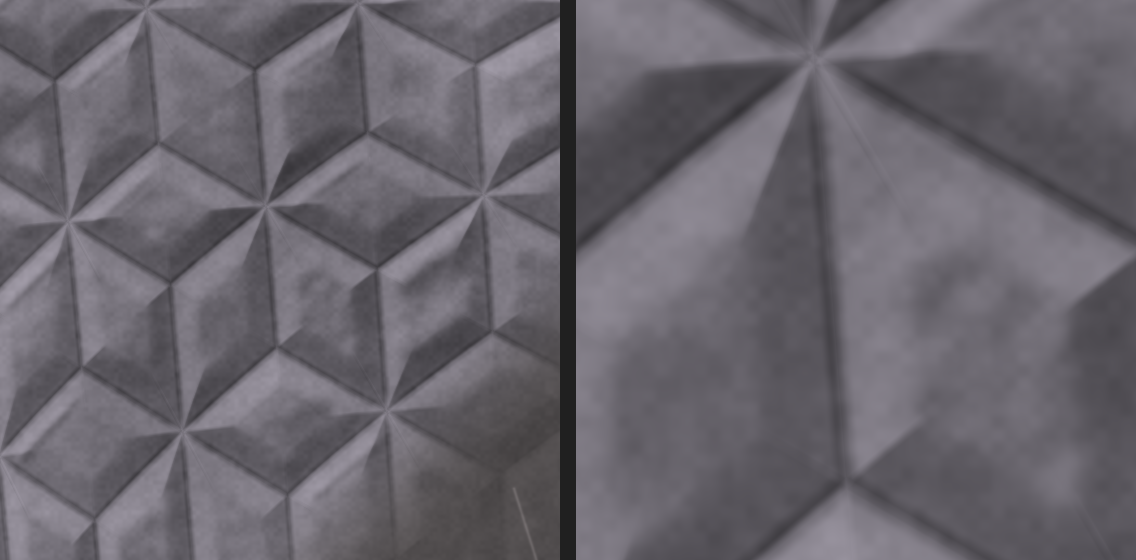
Left, the full canvas; right, a detail of the centre.
A WebGL 2 fragment shader for this texture:

```glsl
#version 300 es
precision highp float;
// Quilted grey satin stitched in a tumbling-block (rhombus) pattern.
// A bent star lattice gives the seams; a height field of puffed patches,
// wrinkles and tucks is lit from the upper left by its slope.
uniform vec2 u_resolution;
out vec4 fragColor;

float hash(vec2 p) {
    return fract(sin(dot(p, vec2(127.1, 311.7))) * 43758.5453);
}

float noise(vec2 p) {
    vec2 i = floor(p), f = fract(p);
    f = f * f * f * (f * (f * 6.0 - 15.0) + 10.0);
    return mix(mix(hash(i), hash(i + vec2(1, 0)), f.x),
               mix(hash(i + vec2(0, 1)), hash(i + vec2(1, 1)), f.x), f.y);
}

// Canvas position to lattice position, undoing the bend of the cloth.
vec2 unbend(vec2 p) {
    float x = p.x - 0.475, y = 0.6315 - p.y;
    float u = 0.0, row = 0.0;
    for (int i = 0; i < 6; i++) {
        row = (y + 0.0234 * u - 0.004 * u * u - 0.012 * row * row + 0.013 * u * row) / 0.371;
        u = (x - 0.018 * u * u - 0.029 * row + 0.0065 * u * row) / 0.371;
    }
    return vec2(u, -row * 0.866);
}

// Offset from the nearest star, where six seams meet.
vec2 fromStar(vec2 h) {
    vec2 period = vec2(1.0, 1.732);
    vec2 a = mod(h, period) - period * 0.5;
    vec2 b = mod(h - period * 0.5, period) - period * 0.5;
    return dot(a, a) < dot(b, b) ? a : b;
}

float seamDistance(vec2 v) {
    return min(abs(v.x), min(abs(dot(v, vec2(0.5, 0.866))), abs(dot(v, vec2(0.5, -0.866)))));
}

float bump(float x, float width) {
    return exp(-x * x / (width * width));
}

float clothHeight(vec2 p) {
    vec2 h = unbend(p);
    vec2 v = fromStar(h);
    vec2 star = h - v;
    float d = seamDistance(v);

    // Each rhombus has its own number, which shifts and scales its wrinkles.
    float angle = round(atan(v.y, v.x) / 1.0472) * 1.0472;
    vec2 centre = star + 0.5 * vec2(cos(angle), sin(angle));
    float patchId = hash(round(centre * vec2(4.0, 2.3094)));

    // Padding, soft diagonal wrinkles and small creases.
    float height = 0.025 * (1.0 - exp(-d / 0.08));
    vec2 w = vec2(dot(p, vec2(0.83, 0.56)), dot(p, vec2(-0.56, 0.83)));
    float wrinkles = 0.034 * noise(w * vec2(5.0, 13.0) + patchId * 40.0)
                   + 0.030 * noise(p * 10.0 + patchId * 70.0)
                   + 0.008 * noise(p * 31.0 + patchId * 90.0);
    height += wrinkles * (0.5 + 0.8 * patchId) * smoothstep(0.0, 0.14, d);

    // Tucks beside some of the rising seams.
    float along = dot(v, vec2(0.866, 0.5));
    float below = dot(v, vec2(0.5, -0.866));
    float pick = hash(round(star * vec2(2.0, 1.1547)) + 5.0 * sign(along));
    float taper = smoothstep(0.03, 0.15, abs(along)) * smoothstep(0.56, 0.42, abs(along));
    float tuck = bump(below - 0.075, 0.028) - 0.5 * bump(below + 0.03, 0.04);
    return height + 0.011 * smoothstep(0.3, 0.6, pick) * taper * tuck;
}

void main() {
    vec2 p = gl_FragCoord.xy / u_resolution;
    vec2 v = fromStar(unbend(p));
    float d = seamDistance(v);
    float shadow = smoothstep(1.42, 1.75, p.x + 1.0 - p.y);

    // Light from the slope of the cloth.
    float e = 0.004;
    vec2 slope = vec2(clothHeight(p + vec2(e, 0)) - clothHeight(p - vec2(e, 0)),
                      clothHeight(p + vec2(0, e)) - clothHeight(p - vec2(0, e))) / (2.0 * e);
    float relief = -dot(slope, vec2(-0.5, 0.85));
    relief = relief / (1.0 + 0.5 * abs(relief));
    float tone = 0.445 - 0.15 * relief * (-1.0) * (1.0 - 0.75 * shadow);
    tone += 0.09 * (noise(p * 3.5 + 2.0) - 0.5);

    // Dark uneven stitching, pale where the cloth puckers at a star.
    float stitch = (1.0 - smoothstep(0.004, 0.026, d)) * (0.6 + 0.4 * noise(p * 70.0));
    stitch *= smoothstep(0.01, 0.1, length(v)) * (1.0 - 0.8 * shadow);
    tone += 0.04 * bump(length(v), 0.05) - 0.11 * stitch;

    // Fine weave, then the dim corner with one loose thread.
    tone += 0.03 * (noise(p * 130.0) - 0.5) + 0.03 * (noise(p * 60.0) - 0.5);
    tone *= 1.0 - 0.3 * shadow;
    vec2 threadTip = vec2(0.918, 0.127), thread = vec2(0.04, -0.127);
    float t = clamp(dot(p - threadTip, thread) / dot(thread, thread), 0.0, 1.0);
    tone += 0.1 * bump(length(p - threadTip - thread * t), 0.003);

    vec3 tint = mix(vec3(1.0, 0.965, 1.04), vec3(1.0, 0.95, 0.96), shadow);
    fragColor = vec4(clamp(tone * tint, 0.0, 1.0), 1.0);
}
```
